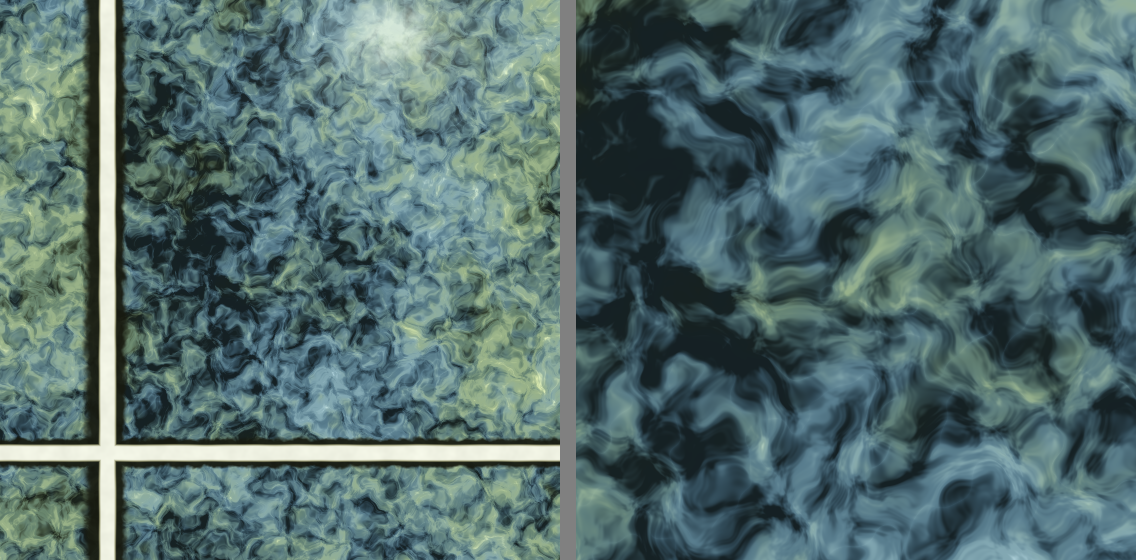
Left: the whole. Right: its middle third, enlarged.
Write a WebGL 2 fragment shader that draws this texture.

```glsl
#version 300 es
precision highp float;
// Mottled glazed ceramic tiles divided by pale grout lines.
// Warped gradient noise sets the glaze tone and its blue-to-green tint;
// a repeated distance to the joints gives the grout and ragged dark rims.

uniform vec2 u_resolution;
out vec4 fragColor;

const vec2 JOINT = vec2(0.192, 0.191);   // where two grout lines cross
const float PITCH = 0.9;                 // tile plus grout
const float GROUT_HALF = 0.0152;

const vec3 INK = vec3(0.09, 0.13, 0.13);
const vec3 SLATE = vec3(0.21, 0.30, 0.32);
const vec3 TEAL = vec3(0.38, 0.50, 0.51);
const vec3 MIST = vec3(0.56, 0.67, 0.64);
const vec3 PALE = vec3(0.86, 0.93, 0.87);
const vec3 RIM = vec3(0.09, 0.10, 0.06);
const vec3 GROUT = vec3(0.94, 0.95, 0.89);
const vec3 GROUT_EDGE = vec3(0.62, 0.62, 0.46);
const vec3 BLUE_TINT = vec3(0.91, 0.98, 1.09);
const vec3 GREEN_TINT = vec3(1.07, 1.04, 0.83);

vec2 hash2(vec2 p) {
    p = vec2(dot(p, vec2(127.1, 311.7)), dot(p, vec2(269.5, 183.3)));
    return fract(sin(p) * 43758.55);
}

vec2 gradientAt(vec2 cell) {
    float angle = 6.2832 * hash2(cell).x;
    return vec2(cos(angle), sin(angle));
}

float gradientNoise(vec2 p) {
    vec2 i = floor(p), f = fract(p);
    vec2 u = f * f * f * (f * (f * 6.0 - 15.0) + 10.0);
    vec2 e = vec2(1.0, 0.0);
    float a = dot(gradientAt(i), f);
    float b = dot(gradientAt(i + e.xy), f - e.xy);
    float c = dot(gradientAt(i + e.yx), f - e.yx);
    float d = dot(gradientAt(i + e.xx), f - e.xx);
    return mix(mix(a, b, u.x), mix(c, d, u.x), u.y);
}

float fbm(vec2 p, int octaves) {
    float sum = 0.0, amplitude = 0.6;
    for (int k = 0; k < octaves; k++) {
        sum += amplitude * gradientNoise(p);
        p = mat2(1.6, 1.2, -1.2, 1.6) * p + 7.3;
        amplitude *= 0.56;
    }
    return sum;
}

// Soft round spot, 1 at its centre
float spot(vec2 p, vec2 centre, vec2 radius) {
    vec2 d = (p - centre) / radius;
    return exp(-dot(d, d));
}

// Thin curling lines along the zero crossings of noise
float veins(vec2 p, float sharpness) {
    return exp(-sharpness * abs(gradientNoise(p)));
}

vec3 glazeRamp(float tone) {
    vec3 c = mix(INK, SLATE, smoothstep(0.10, 0.32, tone));
    c = mix(c, TEAL, smoothstep(0.27, 0.50, tone));
    c = mix(c, MIST, smoothstep(0.48, 0.76, tone));
    return mix(c, PALE, smoothstep(0.80, 1.20, tone));
}

vec3 glaze(vec2 p, vec2 local, vec2 seed) {
    vec2 q = p + seed;
    vec2 warp = vec2(fbm(q * 14.0, 3), fbm(q * 14.0 + 31.7, 3));
    float clouds = fbm(q * 5.0 + 0.5 * warp, 4);
    float flakes = fbm(q * 34.0 + 1.9 * warp, 4);
    float curls = veins(q * 20.0 + 1.7 * warp.yx, 9.0);

    // Thin and thick glaze, then the flaky detail
    float tone = 0.48 + 0.58 * clouds + 0.80 * flakes + 0.13 * (curls - 0.35);
    tone -= 0.24 * spot(local, vec2(0.10, 0.36), vec2(0.34, 0.46));
    tone += 0.13 * spot(local, vec2(0.74, 0.50), vec2(0.42, 0.50));

    float green = 0.44 + 1.0 * fbm(q * 5.0 + 53.0 + warp, 3) + 0.45 * flakes;
    green += 0.35 * spot(local, vec2(0.88, 0.45), vec2(0.16, 0.35));
    green -= 0.25 * spot(local, vec2(0.45, 0.45), vec2(0.20, 0.45));
    vec3 tint = mix(BLUE_TINT, GREEN_TINT, smoothstep(0.05, 0.95, green));
    // Dark green patches lean to olive
    float olive = smoothstep(0.45, 0.8, green) * (1.0 - smoothstep(0.25, 0.5, tone));
    return glazeRamp(tone) * tint * mix(vec3(1.0), vec3(1.12, 1.0, 0.85), olive);
}

void main() {
    vec2 p = gl_FragCoord.xy / u_resolution;
    float pixel = 1.0 / min(u_resolution.x, u_resolution.y);

    // Tile index, position in the tile, signed offset from the nearest joint
    vec2 grid = (p - JOINT) / PITCH;
    vec2 tile = floor(grid), local = fract(grid);
    vec2 offset = (fract(grid + 0.5) - 0.5) * PITCH;
    vec2 gap = abs(offset) - GROUT_HALF + 0.0012 * gradientNoise(p * 18.0);

    vec3 color = glaze(p, local, hash2(tile + 3.0) * 20.0);

    // Reflected lamp, broken up by the uneven surface
    float lamp = spot(p, vec2(0.70, 0.94), vec2(0.065, 0.055));
    float halo = spot(p, vec2(0.72, 0.92), vec2(0.19, 0.14));
    float sheen = 0.70 * lamp + 0.26 * halo;
    sheen *= 1.0 + 0.9 * fbm(p * 30.0, 4);
    color = mix(color, PALE, clamp(sheen, 0.0, 0.92));

    // Ragged dark rims, widest left of the upright joints
    vec2 rimWidth = vec2(offset.x < 0.0 ? 0.026 : 0.017, 0.011);
    vec2 ragged = gap + 0.010 * fbm(p * 42.0, 3);
    vec2 rim = 1.0 - smoothstep(rimWidth * 0.55, rimWidth * 1.25, ragged);
    color = mix(color, RIM, 0.93 * max(rim.x, rim.y));

    // Grout with a dull edge and faint soiling
    float joint = min(gap.x, gap.y);
    vec3 grout = GROUT + 0.05 * fbm(p * 30.0, 3);
    grout = mix(grout, GROUT_EDGE, smoothstep(-0.0045, 0.0, joint));
    color = mix(grout, color, smoothstep(-pixel, pixel, joint));
    fragColor = vec4(clamp(color, 0.0, 1.0), 1.0);
}
```
